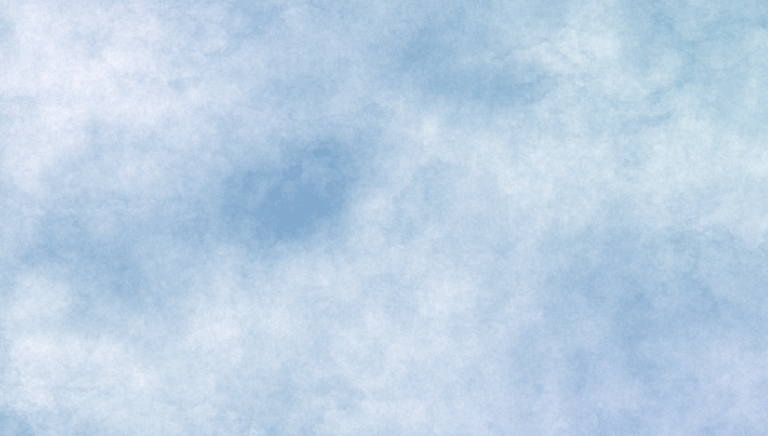
Reproduce this texture procedurally as a Shadertoy shader.

```glsl
const int WASH_COUNT = 11;

// Broad washes: centre x, centre y, radius, lightness (negative is pigment)
const vec4 WASHES[WASH_COUNT] = vec4[](
    vec4(0.22, 0.80, 0.24, 0.40),
    vec4(0.20, 0.23, 0.24, 0.25),
    vec4(0.88, 0.25, 0.25, 0.25),
    vec4(1.34, 0.91, 0.13, 0.30),
    vec4(1.55, 0.63, 0.20, 0.22),
    vec4(1.14, 0.66, 0.19, 0.18),
    vec4(0.66, 0.57, 0.17, -0.38),
    vec4(1.06, 0.90, 0.18, -0.22),
    vec4(1.58, 0.84, 0.18, -0.22),
    vec4(1.42, 0.37, 0.24, -0.25),
    vec4(0.28, 0.46, 0.24, -0.18));

float hash(vec2 cell) {
    vec3 q = fract(vec3(cell.xyx) * 0.1031);
    q += dot(q, q.yzx + 33.33);
    return fract((q.x + q.y) * q.z);
}

float valueNoise(vec2 p) {
    vec2 cell = floor(p);
    vec2 f = fract(p);
    f = f * f * (3.0 - 2.0 * f);
    float low = mix(hash(cell), hash(cell + vec2(1, 0)), f.x);
    float high = mix(hash(cell + vec2(0, 1)), hash(cell + vec2(1, 1)), f.x);
    return mix(low, high, f.y);
}

// Layered noise, centred on zero
float fbm(vec2 p, int octaves, float gain) {
    const mat2 turn = mat2(0.8, 0.6, -0.6, 0.8);
    float sum = 0.0;
    float weight = 0.5;
    for (int i = 0; i < octaves; i++) {
        sum += weight * (valueNoise(p) - 0.5);
        p = turn * p * 2.03 + 17.3;
        weight *= gain;
    }
    return sum;
}

vec2 warp(vec2 p, float scale, float amount) {
    return p + amount * vec2(fbm(p * scale, 5, 0.6), fbm(p * scale + 41.7, 5, 0.6));
}

float broadWashes(vec2 p) {
    float tone = 0.0;
    for (int i = 0; i < WASH_COUNT; i++) {
        vec4 wash = WASHES[i];
        vec2 offset = (p - wash.xy) * vec2(0.8, 1.2) / wash.z;
        tone += wash.w * exp(-dot(offset, offset));
    }
    return tone;
}

// Pigment that gathers on one side of a ragged drying line
float dryingEdge(vec2 p, float scale, float seed) {
    float field = fbm(p * vec2(0.8, 1.2) * scale + seed, 7, 0.58);
    float rim = smoothstep(0.0, 0.02, field) * exp(-max(field, 0.0) * 13.0);
    float presence = smoothstep(0.45, 0.75, valueNoise(p * 3.2 + seed * 1.7));
    return rim * presence;
}

// Fine paper tooth mixed with slightly larger flecks
float paperGrain(vec2 p) {
    float tooth = valueNoise(p * 240.0) - 0.5;
    float flecks = fbm(p * 80.0 + 9.0, 3, 0.7);
    return 0.7 * tooth + flecks;
}

vec3 skyColor(float tone) {
    const vec3 deepBlue = vec3(0.535, 0.685, 0.815);
    const vec3 paleBlue = vec3(0.940, 0.955, 0.980);
    return mix(deepBlue, paleBlue, clamp(tone, -0.05, 1.05));
}

void mainImage(out vec4 fragColor, in vec2 fragCoord) {
    vec2 p = fragCoord / iResolution.y;

    // Soft cloud masses with billowing, ragged borders
    float tone = 0.46 + 1.15 * broadWashes(warp(p, 5.0, 0.30));
    tone += 0.52 * fbm(warp(p, 4.0, 0.25) * vec2(4.0, 5.5) + 3.0, 7, 0.58);
    tone += 0.27 * fbm(p * 15.0 + 28.0, 5, 0.65);

    // Overlapping watercolour rims
    for (int i = 0; i < 4; i++) {
        float layer = float(i);
        tone -= 0.14 * dryingEdge(p, 2.6 + layer, 7.0 + layer * 13.1);
    }
    tone += 0.165 * paperGrain(p);

    // Teal drifts to the upper right, lavender to the lower right and left
    vec3 color = skyColor(tone);
    float teal = smoothstep(0.7, 1.7, p.x) * smoothstep(0.25, 0.8, p.y);
    float lavender = smoothstep(0.45, 0.0, p.y) * smoothstep(0.6, 1.5, p.x);
    lavender += 0.5 * smoothstep(1.0, 0.3, p.x) * smoothstep(0.3, 0.8, p.y);
    color += teal * vec3(-0.012, 0.010, -0.010);
    color += lavender * vec3(0.004, -0.009, 0.012);

    fragColor = vec4(clamp(color, 0.0, 1.0), 1.0);
}
```
